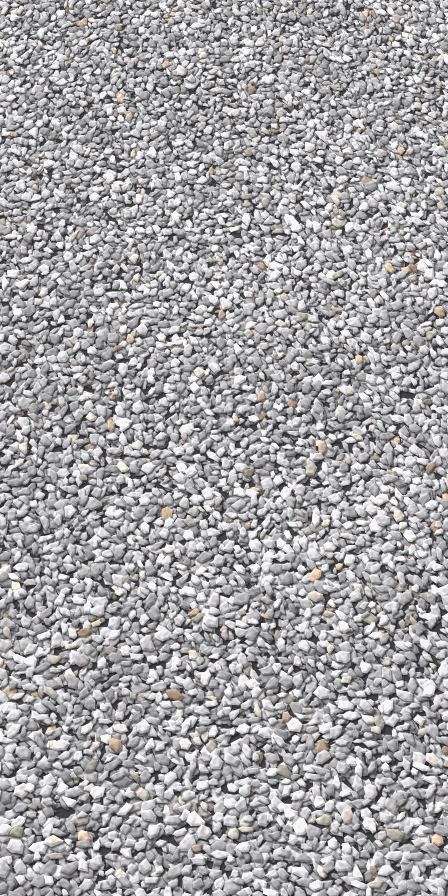
Write a WebGL 1 fragment shader that draws this texture.

```glsl
precision highp float;
// Sunlit bed of crushed grey gravel, receding gently towards the top.
uniform vec2 u_resolution;

float hash(vec2 p) {
  vec3 q = fract(p.xyx * 0.1031);
  q += dot(q, q.yzx + 33.33);
  return fract((q.x + q.y) * q.z);
}

vec2 gradient(vec2 cell) {
  float a = 6.2832 * hash(cell);
  return vec2(cos(a), sin(a));
}

float gradientNoise(vec2 p) {
  vec2 i = floor(p), f = fract(p);
  vec2 u = f * f * (3.0 - 2.0 * f);
  vec2 e = vec2(1.0, 0.0);
  float low = mix(dot(gradient(i), f), dot(gradient(i + e), f - e), u.x);
  float high = mix(dot(gradient(i + e.yx), f - e.yx),
                   dot(gradient(i + e.xx), f - e.xx), u.x);
  return mix(low, high, u.y);
}

// Irregular six-sided chip: x is the signed distance, yz the nearest side's normal.
vec3 chip(vec2 q, vec2 seed) {
  vec3 nearest = vec3(-9.0, 0.0, 0.0);
  for (int i = 0; i < 6; i++) {
    vec2 s = seed + float(i) * vec2(3.7, 9.1);
    float a = 1.0472 * (float(i) + 0.6 * hash(s));
    vec2 n = vec2(cos(a), sin(a));
    float d = dot(q, n) - mix(0.58, 1.0, hash(s + 51.3));
    if (d > nearest.x) nearest = vec3(d, n);
  }
  return nearest;
}

vec3 stoneColor(vec2 id) {
  float value = mix(0.66, 1.0, hash(id + 11.7));
  float kind = hash(id + 23.9);
  vec3 tint = mix(vec3(0.98, 0.985, 1.0), vec3(1.0, 0.985, 0.99), hash(id + 5.3));
  tint = mix(tint, vec3(1.0, 0.97, 0.91), step(0.95, kind));
  tint = mix(tint, vec3(0.98, 0.86, 0.75), step(0.986, kind));
  return value * tint;
}

void main() {
  // Perspective: stones shrink with height on the canvas
  vec2 p = gl_FragCoord.xy / u_resolution.x;
  float depth = 4.4 - p.y;
  float cells = 132.0 / depth;
  vec2 ground = vec2((p.x - 0.5) * cells, -148.0 * log(depth));
  float blur = 0.65 * cells / u_resolution.x;

  vec2 light = normalize(vec2(-0.5, 0.85));
  float grain = gradientNoise(ground * 3.1) + 0.6 * gradientNoise(ground * 1.3 + 40.0);
  vec3 shadowColor = vec3(0.13, 0.13, 0.14);
  vec3 color = shadowColor * 2.0;

  // Four heaped layers, each painted from far to near
  for (int layer = 0; layer < 4; layer++) {
    float level = float(layer);
    vec2 uv = ground + level * vec2(0.37, 0.61);
    vec2 home = floor(uv);
    for (int row = 1; row >= -1; row--) {
      for (int col = -1; col <= 1; col++) {
        vec2 cell = home + vec2(float(col), float(row));
        vec2 id = cell + level * vec2(237.0, 171.0);
        vec2 jitter = vec2(hash(id), hash(id + 71.7)) - 0.5;
        vec2 offset = uv - cell - 0.5 - 0.75 * jitter;
        if (dot(offset, offset) > 1.4) continue;

        float a = 6.2832 * hash(id + 31.1);
        mat2 turn = mat2(cos(a), -sin(a), sin(a), cos(a));
        float size = mix(0.36, 0.76, hash(id + 47.7));
        vec2 radii = size * vec2(1.0, mix(0.45, 0.85, hash(id + 83.3)));
        vec2 q = turn * offset / radii;

        // Cast shadow
        vec2 shifted = turn * (offset + 0.12 * light) / radii;
        float shade = chip(shifted, id).x * radii.y;
        color = mix(color, shadowColor, 0.62 * smoothstep(0.13, -0.05, shade));

        // Flat top with bevelled sides and a speckled surface
        vec3 side = chip(q, id);
        vec2 localLight = turn * light;
        float bevel = smoothstep(-0.4, -0.22, side.x);
        float lit = 1.0 + 0.2 * bevel * (dot(side.yz, localLight) - 0.15);
        lit += 0.07 * dot(q, localLight) + 0.22 * grain;
        vec3 stone = stoneColor(id) * lit * (0.88 + 0.04 * level);
        color = mix(color, stone, smoothstep(blur, -blur, side.x * radii.y));
      }
    }
  }

  // Broad uneven brightness across the bed
  color *= 1.0 + 0.07 * gradientNoise(p * 3.0 + 7.0);
  gl_FragColor = vec4(clamp(color, 0.0, 0.97), 1.0);
}
```
